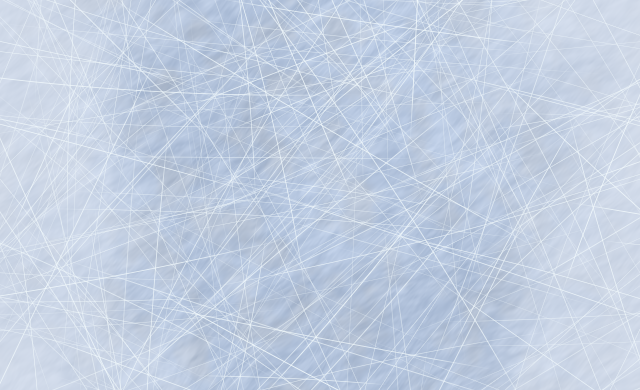
Give the GLSL for this texture, as a Shadertoy shader.

```glsl
#define SCRATCHES 300
#define SCRATCH_HALF_WIDTH 0.00085
#define SCRATCH_STRENGTH 0.78
#define STREAK_CONTRAST 0.14
#define STREAK_ANGLE 0.72
#define FROST_AMOUNT 0.85
#define DEEP_ICE vec3(0.680, 0.750, 0.855)
#define GREY_ICE vec3(0.690, 0.740, 0.815)
#define FROST vec3(0.835, 0.868, 0.922)
#define SCRATCH_WHITE vec3(0.950, 0.980, 0.990)

vec4 hash4(vec2 seed) {
    vec4 p = fract(seed.xyxy * vec4(0.1031, 0.1030, 0.0973, 0.1099));
    p += dot(p, p.wzxy + 33.33);
    return fract((p.xxyz + p.yzzw) * p.zywx);
}

float valueNoise(vec2 p) {
    vec2 cell = floor(p), f = fract(p);
    f = f * f * (3.0 - 2.0 * f);
    float low = mix(hash4(cell).x, hash4(cell + vec2(1, 0)).x, f.x);
    float high = mix(hash4(cell + vec2(0, 1)).x, hash4(cell + vec2(1, 1)).x, f.x);
    return mix(low, high, f.y);
}

float clouds(vec2 p) {
    float sum = 0.0, weight = 0.5;
    for (int i = 0; i < 4; i++) {
        sum += weight * valueNoise(p);
        p = mat2(1.6, 1.2, -1.2, 1.6) * p + 17.3;
        weight *= 0.5;
    }
    return sum / 0.9375;
}

vec2 rotate(vec2 p, float angle) {
    float c = cos(angle), s = sin(angle);
    return vec2(c * p.x + s * p.y, c * p.y - s * p.x);
}

// Short brushed flecks at three scales, centred on zero
float streaks(vec2 uv) {
    vec2 p = uv + 0.03 * vec2(valueNoise(uv * 9.0), valueNoise(uv * 9.0 + 40.0));
    float coarse = valueNoise(rotate(p, STREAK_ANGLE) * vec2(22.0, 60.0) + 80.0);
    float middle = valueNoise(rotate(p, STREAK_ANGLE - 0.2) * vec2(32.0, 120.0) + 150.0);
    float fine = valueNoise(rotate(p, STREAK_ANGLE + 0.15) * vec2(45.0, 230.0) + 300.0);
    return 0.4 * coarse + 0.35 * middle + 0.25 * fine - 0.5;
}

// Part of a pixel covered by a line of the given half width
float lineCoverage(float dist, float halfWidth, float pixel) {
    float covered = min(dist + 0.5 * pixel, halfWidth) - max(dist - 0.5 * pixel, -halfWidth);
    return clamp(covered / pixel, 0.0, 1.0);
}

// Fraction of bare ice left between long, slightly bowed cuts in loose pairs
float bareIce(vec2 uv, float aspect, float pixel) {
    float bare = 1.0;
    for (int i = 0; i < SCRATCHES; i++) {
        vec4 pair = hash4(vec2(float(i / 2) + 3.0, 71.0));
        vec4 own = hash4(vec2(float(i) + 11.0, 193.0));
        vec2 center = (pair.xy * 1.2 - 0.1) * vec2(aspect, 1.0) + 0.14 * (own.xy - 0.5);
        vec2 q = rotate(uv - center, 3.14159 * pair.z + 0.35 * (own.z - 0.5));
        float halfLength = mix(0.25, 0.85, own.w);
        float bow = 0.16 * (pair.w - 0.5);
        float width = SCRATCH_HALF_WIDTH * mix(0.6, 1.35, own.y * own.y);
        float taper = 1.0 - smoothstep(0.55, 1.0, abs(q.x) / halfLength);
        float cut = lineCoverage(abs(q.y - bow * q.x * q.x), width, pixel);
        bare *= 1.0 - cut * taper * SCRATCH_STRENGTH * mix(0.5, 1.2, own.x);
    }
    return bare;
}

void mainImage(out vec4 fragColor, in vec2 fragCoord) {
    float pixel = 1.0 / iResolution.y;
    float aspect = iResolution.x * pixel;
    vec2 uv = fragCoord * pixel;

    // Blue ice with greyer patches
    float patches = clouds(uv * 5.0 + 5.0);
    vec3 color = mix(DEEP_ICE, GREY_ICE, smoothstep(0.4, 0.8, clouds(uv * 14.0 + 60.0)));
    color += 0.10 * (patches - 0.45);

    // Pale frost gathers at the sides and corners
    vec2 side = abs(vec2(uv.x / aspect, uv.y) - 0.5) * 2.0;
    float edge = side.x + 0.12 * side.y * side.y + 0.35 * (patches - 0.5);
    float frost = FROST_AMOUNT * smoothstep(0.35, 1.05, edge);
    color = mix(color, FROST, 0.12 + frost * 0.88);

    // Brushed flecks fade under the frost
    color += STREAK_CONTRAST * (1.0 - 0.65 * frost) * streaks(uv) * vec3(1.1, 1.0, 0.85);

    // Skate scratches
    color = mix(SCRATCH_WHITE, color, bareIce(uv, aspect, pixel));
    fragColor = vec4(clamp(color, 0.0, 1.0), 1.0);
}
```
